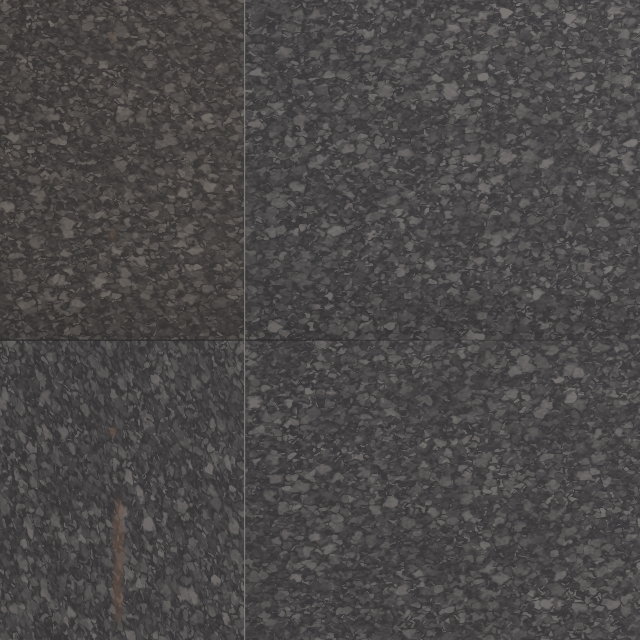
Reproduce this texture procedurally as a WebGL 2 fragment shader.

```glsl
#version 300 es
precision highp float;
// Four dark speckled granite slabs meeting at a pale upright joint and a dark level joint.
uniform vec2 u_resolution;
out vec4 outColor;

const vec2 JOINT = vec2(0.3822, 0.4685);      // where the joints cross
const float PALE_JOINT_WIDTH = 0.0018;
const float DARK_JOINT_WIDTH = 0.0022;
const vec3 GROUND = vec3(0.228, 0.222, 0.228);
const vec3 FLECK = vec3(0.445, 0.430, 0.424);
const vec3 PALE_JOINT = vec3(0.53, 0.52, 0.51);
const vec3 DARK_JOINT = vec3(0.15, 0.145, 0.15);
const vec3 RUST = vec3(0.43, 0.33, 0.28);
const int FLECK_LAYERS = 3;
const float COARSE_CELLS = 50.0;              // cells across for the largest flecks
const float LAYER_STEP = 1.65;
const float STAIN_X = 0.185;

// Integer hash giving two values from 0 to 1.
vec2 hash2(vec2 cell, float seed) {
    uvec2 v = uvec2(ivec2(cell) + ivec2(4096)) + uvec2(uint(seed) * 7919u, uint(seed) * 104729u);
    v = v * 1664525u + 1013904223u;
    v.x += v.y * 1664525u;
    v.y += v.x * 1664525u;
    v ^= v >> 16u;
    v.x += v.y * 1664525u;
    v.y += v.x * 1664525u;
    v ^= v >> 16u;
    return vec2(v & 65535u) / 65535.0;
}

vec2 noise2(vec2 p, float seed) {
    vec2 cell = floor(p), f = fract(p);
    f = f * f * (3.0 - 2.0 * f);
    vec2 low = mix(hash2(cell, seed), hash2(cell + vec2(1, 0), seed), f.x);
    vec2 high = mix(hash2(cell + vec2(0, 1), seed), hash2(cell + vec2(1, 1), seed), f.x);
    return mix(low, high, f.y);
}

// Brightest soft fleck covering p, one per cell.
float flecks(vec2 p, float seed) {
    vec2 home = floor(p);
    float tone = 0.0;
    for (int y = -1; y <= 1; y++) {
        for (int x = -1; x <= 1; x++) {
            vec2 cell = home + vec2(x, y);
            vec2 place = hash2(cell, seed);
            vec2 kind = hash2(cell, seed + 1.0);
            float radius = mix(0.22, 0.62, kind.x);
            float cover = 1.0 - smoothstep(0.5 * radius, radius, length(p - cell - place));
            tone = max(tone, cover * mix(0.12, 0.9, kind.y * kind.y));
        }
    }
    return tone;
}

// Grain of a slab, stretched along its own direction.
float granite(vec2 uv, float slab, float angle, float stretch) {
    float c = cos(angle), s = sin(angle);
    vec2 p = mat2(c, -s, s, c) * uv * vec2(1.0 / stretch, stretch);
    float seed = slab * 20.0 + 1.0;
    vec2 warped = p + (noise2(p * 150.0, seed) - 0.5) * 0.009;
    float tone = 0.0;
    float cells = COARSE_CELLS;
    for (int i = 0; i < FLECK_LAYERS; i++) {
        float layer = flecks(warped * cells, seed + 3.0 * float(i + 1));
        tone = max(tone, layer * (1.0 - 0.1 * float(i)));
        cells *= LAYER_STEP;
    }
    float patches = noise2(p * 22.0, seed + 15.0).x;
    float fine = noise2(p * 260.0, seed + 16.0).x;
    return tone * mix(0.68, 1.22, patches) + 0.26 * (fine - 0.3);
}

// Coverage of a thin line, kept even when it is below a pixel wide.
float line(float d, float width, float pixel) {
    return clamp((0.5 * width - abs(d)) / pixel + 0.5, 0.0, 1.0) * min(1.0, width / pixel);
}

// Rust streak at the foot and a few faint spots above it.
float stain(vec2 uv) {
    float wobble = (noise2(uv * 60.0, 90.0).x - 0.5) * 0.006;
    float across = 1.0 - smoothstep(0.003, 0.011, abs(uv.x - STAIN_X + wobble));
    float along = smoothstep(0.01, 0.05, uv.y) * (1.0 - smoothstep(0.20, 0.235, uv.y));
    float amount = 0.6 * across * along;
    for (int i = 0; i < 3; i++) {
        vec2 spot = vec2(STAIN_X - 0.009, 0.326 + 0.308 * float(i));
        float d = length((uv - spot) * vec2(1.0, 0.8));
        amount = max(amount, (0.55 - 0.1 * float(i)) * (1.0 - smoothstep(0.002, 0.011, d)));
    }
    return amount * mix(0.6, 1.0, noise2(uv * 130.0, 91.0).y);
}

void main() {
    vec2 uv = gl_FragCoord.xy / u_resolution;
    vec2 pixel = 1.0 / u_resolution;
    vec2 side = step(JOINT, uv);

    // Only the lower left slab has steep grain.
    bool steep = side.x + side.y < 0.5;
    float angle = steep ? 1.95 : mix(-0.12, 0.12, side.x);
    float tone = granite(uv, side.x + 2.0 * side.y, angle, steep ? 1.28 : 1.17);
    vec3 color = mix(GROUND, FLECK, clamp(tone, 0.0, 1.0));

    // Broad light, brightest at the upper right, with a warmer upper left.
    color *= 0.94 + 0.07 * uv.x + 0.10 * uv.x * uv.y;
    color *= 1.0 - 0.07 * side.y * (1.0 - smoothstep(0.0, 0.12, uv.y - JOINT.y));
    color *= mix(vec3(1.0), vec3(1.02, 1.0, 0.965), side.y * (1.0 - side.x));
    color = mix(color, RUST, stain(uv));

    // Joints; the dark one fades to the right.
    float fade = mix(0.75, 0.2, smoothstep(0.2, 0.95, uv.x));
    color = mix(color, DARK_JOINT, fade * line(uv.y - JOINT.y, DARK_JOINT_WIDTH, pixel.y));
    color = mix(color, PALE_JOINT, 0.85 * line(uv.x - JOINT.x, PALE_JOINT_WIDTH, pixel.x));
    outColor = vec4(color, 1.0);
}
```
